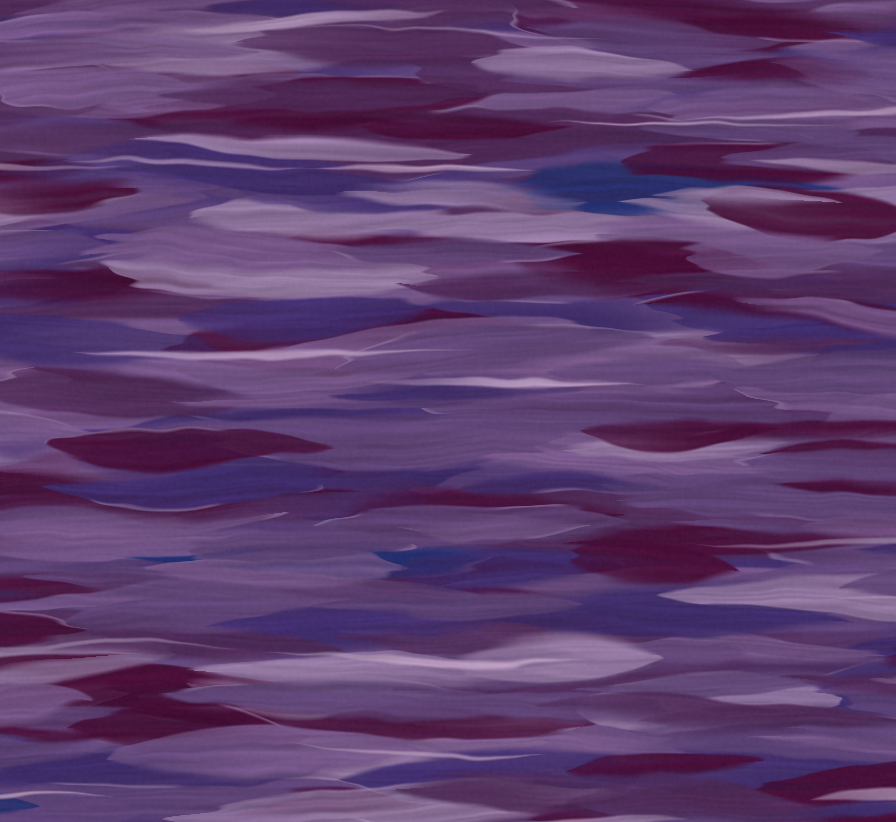
A WebGL 1 fragment shader for this texture:

```glsl
precision highp float;
uniform vec2 u_resolution;

#define LAYERS 5
#define LARGE_CELL vec2(0.44, 0.105)
#define SMALL_CELL vec2(0.24, 0.058)
#define SLIVER_CELL vec2(0.27, 0.085)
#define STROKE_DENSITY 0.85
#define SLIVER_DENSITY 0.36
#define SLOPE 0.10
#define BRISTLE_CONTRAST 0.07
#define GRAIN 0.016

const vec3 MAROON = vec3(0.27, 0.05, 0.205);
const vec3 PLUM   = vec3(0.30, 0.16, 0.33);
const vec3 INDIGO = vec3(0.24, 0.17, 0.41);
const vec3 VIOLET = vec3(0.36, 0.26, 0.45);
const vec3 LILAC  = vec3(0.45, 0.33, 0.52);
const vec3 PALE   = vec3(0.56, 0.46, 0.61);
const vec3 BLUE   = vec3(0.12, 0.18, 0.43);
const vec3 CREAM  = vec3(0.72, 0.61, 0.73);

float hash(vec2 p) {
  return fract(sin(dot(p, vec2(127.1, 311.7))) * 43758.5453);
}

float noise(vec2 p) {
  vec2 i = floor(p), f = fract(p);
  f = f * f * (3.0 - 2.0 * f);
  return mix(mix(hash(i), hash(i + vec2(1, 0)), f.x),
             mix(hash(i + vec2(0, 1)), hash(i + vec2(1, 1)), f.x), f.y);
}

// Paint picked by cumulative share
vec3 pigment(float h) {
  vec3 c = MAROON;
  c = mix(c, PLUM,   step(0.15, h));
  c = mix(c, INDIGO, step(0.30, h));
  c = mix(c, VIOLET, step(0.42, h));
  c = mix(c, LILAC,  step(0.61, h));
  c = mix(c, PALE,   step(0.87, h));
  return mix(c, BLUE, step(0.975, h));
}

// Uneven hand movement, mostly vertical
vec2 wobble(vec2 p, float seed) {
  float y = 0.040 * (noise(p * vec2(2.2, 3.0) + seed) - 0.5)
          + 0.016 * (noise(p * vec2(8.0, 15.0) + seed) - 0.5)
          + 0.005 * (noise(p * vec2(28.0, 45.0) + seed) - 0.5);
  return p + vec2(0.0, y);
}

// One tapered stroke over the colour below; q is relative to its centre
vec3 stroke(vec3 below, vec2 q, vec2 id, vec2 cell, float sliver) {
  float pick = hash(id + 3.1), shape = hash(id + 5.7), dry = hash(id + 8.3);
  float halfLength = cell.x * mix(0.45, 0.95, hash(id + 11.9));
  float thickness = cell.y * mix(mix(0.24, 0.56, shape), mix(0.04, 0.12, shape), sliver);
  q.y -= q.x * SLOPE * (hash(id + 14.2) - 0.45);

  float bristle = noise(vec2(q.x * 5.0, q.y * 130.0) + id * 7.3);
  float fine = noise(vec2(q.x * 9.0, q.y * 330.0) + id * 3.7);
  float x = q.x / halfLength + 0.24 * (bristle - 0.5);
  float lean = (hash(id + 17.4) - 0.5) * 0.8;
  float taper = pow(max(1.0 - x * x, 0.0), 0.65) * (1.0 + lean * x);
  float inside = thickness * taper - abs(q.y);

  // One flank is crisp, the other smeared
  float flank = step(0.0, q.y * (hash(id + 20.8) - 0.5));
  float soft = mix(mix(0.003, 0.007, dry), mix(0.006, 0.022, dry), flank);
  soft = mix(soft, 0.0045, sliver);
  float cover = smoothstep(0.0, soft, inside);

  // Paint runs out toward one end
  float run = smoothstep(-0.2, 1.0, x * sign(lean));
  float load = mix(0.72, 1.0, bristle) * (1.0 - 0.6 * dry * run);

  vec3 paint = mix(pigment(pick), mix(PALE, CREAM, pick), sliver);
  paint *= 1.0 + BRISTLE_CONTRAST * (bristle + fine - 1.0) * 2.0;
  vec3 c = mix(below, paint, cover * load);

  // Raised pale rim along part of the crisp flank
  float rim = smoothstep(0.0, 0.002, inside) * (1.0 - smoothstep(0.002, 0.006, inside));
  rim *= (1.0 - flank) * step(0.62, hash(id + 23.5));
  rim *= smoothstep(0.45, 0.75, noise(vec2(q.x * 12.0, 0.0) + id));
  return mix(c, PALE, 0.6 * rim * (1.0 - sliver));
}

// Jittered grid of strokes
vec3 paintLayer(vec3 c, vec2 p, vec2 cell, float seed, float sliver) {
  vec2 g = wobble(p, seed * 4.3) / cell + seed * vec2(3.37, 5.71);
  vec2 home = floor(g);
  float density = mix(STROKE_DENSITY, SLIVER_DENSITY, sliver);
  for (int j = -1; j <= 1; j++) {
    for (int i = -1; i <= 1; i++) {
      vec2 id = home + vec2(float(i), float(j));
      vec2 key = id + seed * 19.0;
      vec2 centre = id + 0.5 + 0.8 * (vec2(hash(key), hash(key + 31.3)) - 0.5);
      if (hash(key + 47.9) < density)
        c = stroke(c, (g - centre) * cell, key, cell, sliver);
    }
  }
  return c;
}

void main() {
  vec2 p = gl_FragCoord.xy / u_resolution.y;

  // Streaky ground
  vec2 w = wobble(p, 2.0);
  vec3 c = mix(INDIGO, LILAC, smoothstep(0.1, 0.9, noise(w * vec2(3.0, 22.0))));

  // Broad strokes first, smaller ones on top
  for (int k = 0; k < LAYERS; k++) {
    float t = float(k) / float(LAYERS - 1);
    c = paintLayer(c, p, mix(LARGE_CELL, SMALL_CELL, t), float(k) + 1.0, 0.0);
  }
  c = paintLayer(c, p, SLIVER_CELL, 9.0, 1.0);

  // Faint drag lines and canvas grain
  c *= 1.0 + 0.10 * (noise(w * vec2(6.0, 170.0)) - 0.5);
  c += GRAIN * (noise(p * 330.0) - 0.5);
  gl_FragColor = vec4(c, 1.0);
}
```
